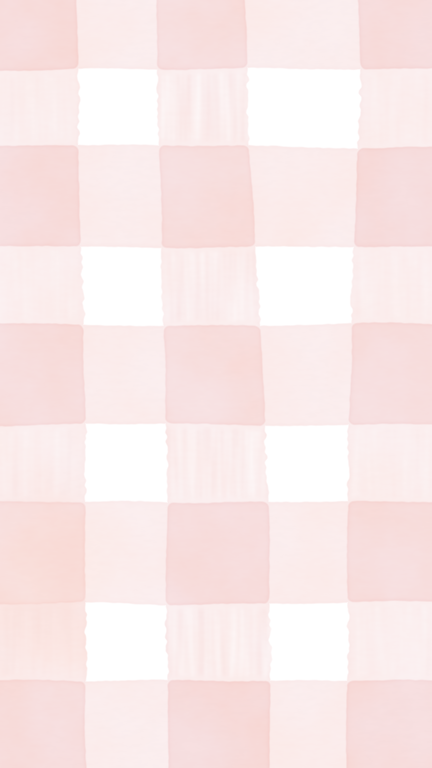
Give the GLSL for this pattern, as a WebGL 1 fragment shader.

```glsl
precision highp float;
// Pale pink watercolour gingham: hand-painted stripes crossing on white paper.

uniform vec2 u_resolution;

const vec3 PINK = vec3(0.982, 0.930, 0.932);
const vec3 PEACH = vec3(0.988, 0.928, 0.918);
const float BAND_PERIOD = 0.412;
const float BAND_HALF_WIDTH = 0.117;
const float BAND_OFFSET = 0.021;
const float CORNER_RADIUS = 0.014;

float hash(vec2 cell) {
  return fract(sin(dot(cell, vec2(127.1, 311.7))) * 43758.545);
}

vec2 gradient(vec2 cell) {
  float angle = 6.28319 * hash(cell);
  return vec2(cos(angle), sin(angle));
}

float gradientNoise(vec2 p) {
  vec2 cell = floor(p);
  vec2 f = fract(p);
  vec2 w = f * f * f * (f * (f * 6.0 - 15.0) + 10.0);
  vec2 e = vec2(1.0, 0.0);
  float low = mix(dot(gradient(cell), f),
                  dot(gradient(cell + e.xy), f - e.xy), w.x);
  float high = mix(dot(gradient(cell + e.yx), f - e.yx),
                   dot(gradient(cell + e.xx), f - e.xx), w.x);
  return mix(low, high, w.y);
}

float layeredNoise(vec2 p) {
  float sum = 0.0;
  float amplitude = 1.0;
  for (int octave = 0; octave < 4; octave++) {
    sum += amplitude * gradientNoise(p);
    p = p * 2.03 + 17.3;
    amplitude *= 0.5;
  }
  return sum;
}

// Signed distance to a brush stroke whose two edges wander separately.
float strokeDistance(float across, float along, float halfWidth, float seed, float roughness) {
  float row = seed + 5.0 * step(0.0, across);
  float wander = 0.009 * gradientNoise(vec2(along * 4.0, row));
  float bristle = roughness * gradientNoise(vec2(along * 65.0, row + 31.0));
  return abs(across) - halfWidth + wander + bristle;
}

float roundedIntersection(float a, float b, float radius) {
  vec2 q = vec2(a, b) + radius;
  return length(max(q, 0.0)) + min(max(q.x, q.y), 0.0) - radius;
}

float fill(float d, float softness) {
  return 1.0 - smoothstep(-softness, softness, d);
}

// Pigment gathered in a thin line just inside an edge.
float rim(float d, float width) {
  return exp(-abs(d + width) / width);
}

// Stripe centres lean and spread a little from top to bottom.
float stripeCentre(float index, float lean) {
  return 0.465 + 0.042 * lean + index * (0.429 - 0.009 * lean)
       + index * index * (0.040 - 0.045 * lean);
}

void main() {
  vec2 p = vec2(gl_FragCoord.x, gl_FragCoord.y - 0.5 * u_resolution.y) / u_resolution.x;
  float softness = max(0.0012, 1.0 / u_resolution.x);

  // Horizontal bands
  float y = p.y - BAND_OFFSET;
  float bandIndex = floor(y / BAND_PERIOD + 0.5);
  float bandD = strokeDistance(y - bandIndex * BAND_PERIOD, p.x, BAND_HALF_WIDTH,
                               bandIndex * 11.0 + 0.5, 0.0015);

  // Vertical stripes, with dry bristly edges between the bands
  float gap = smoothstep(0.0, 0.02, bandD);
  float lean = smoothstep(0.0, 0.75, 1.0 - gl_FragCoord.y / u_resolution.y);
  float stripeD = 1.0;
  float stripeIndex = 0.0;
  for (int n = -1; n <= 1; n++) {
    float index = float(n);
    float d = strokeDistance(p.x - stripeCentre(index, lean), p.y, 0.102 + 0.017 * lean,
                             index * 13.0 + 70.5, mix(0.0015, 0.007, gap));
    if (d < stripeD) {
      stripeD = d;
      stripeIndex = index;
    }
  }

  float crossingD = roundedIntersection(stripeD, bandD, CORNER_RADIUS);
  float painted = fill(min(stripeD, bandD), softness);
  float crossing = fill(crossingD, softness);
  float stripe = fill(stripeD, softness);
  float band = fill(bandD, softness);

  // Uneven wash, paper grain and dry brush streaks
  float blotch = layeredNoise(p * 5.0 + 3.7);
  float grain = layeredNoise(p * vec2(38.0, 95.0));
  float cellTone = hash(vec2(stripeIndex, bandIndex) + 4.0) - 0.5;
  float streak = gradientNoise(vec2(p.x * 42.0, p.y * 4.0))
               + 0.5 * gradientNoise(vec2(p.x * 95.0, p.y * 7.0));
  float streakAmount = stripe * gap * mix(0.9, 0.35, abs(stripeIndex));

  // A warm pool of paint low on the left stripe
  vec2 poolOffset = (p - vec2(0.09, -0.46)) / vec2(0.15, 0.20);
  float pool = exp(-dot(poolOffset, poolOffset));

  float density = painted * (0.94 + 0.16 * blotch + 0.09 * grain + 0.10 * band * (1.0 - stripe));
  density += crossing * (1.03 + 0.22 * cellTone + 0.16 * blotch);
  density += streakAmount * 0.65 * streak;
  density += crossing * 0.36 * rim(crossingD, 0.003);
  density += painted * (1.0 - crossing) * 0.18 * rim(min(stripeD, bandD), 0.003);
  density += stripe * (1.0 - crossing) * 0.7 * pool;

  float warmth = clamp(0.25 + 0.7 * blotch + pool, 0.0, 1.0);
  vec3 colour = pow(mix(PINK, PEACH, warmth), vec3(max(density, 0.0)));
  gl_FragColor = vec4(colour, 1.0);
}
```
